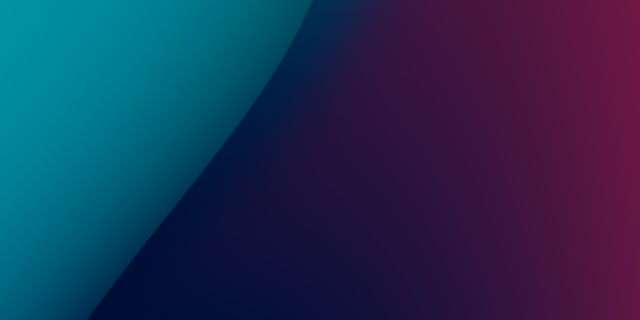
Reproduce this background procedurally as a WebGL 1 fragment shader.

```glsl
precision highp float;

uniform vec2 u_resolution;

const vec3 NAVY = vec3(0.0, 0.06, 0.225);
const vec3 WINE = vec3(0.40, 0.09, 0.26);
const vec3 TEAL = vec3(0.0, 0.61, 0.69);
const vec3 TEAL_SHADE_LOW = vec3(0.0, 0.16, 0.30);
const vec3 TEAL_SHADE_HIGH = vec3(0.0, 0.29, 0.36);
const vec3 SHADOW_LOW = vec3(0.0, 0.055, 0.21);
const vec3 SHADOW_HIGH = vec3(0.0, 0.185, 0.33);

// Horizontal position of the curved panel border at a height
float borderX(float y) {
    return 0.273 + 0.704 * y + 0.29 * y * y * (1.0 - y);
}

// Teal panel, darkening towards its border
vec3 panelColor(float depth, float y) {
    vec3 shade = mix(TEAL_SHADE_LOW, TEAL_SHADE_HIGH, y);
    return mix(TEAL, shade, exp(-2.2 * max(depth, 0.0)));
}

// Navy to wine gradient, warmer to the right and the top
vec3 backdropColor(vec2 p) {
    float reach = max(p.x - 0.5, 0.0);
    float lift = p.y * (0.36 - 0.30 * (p.x - 1.3));
    return mix(NAVY, WINE, 0.42 * reach * reach + lift);
}

// Soft blue band beside the panel
vec3 addBorderShadow(vec3 color, float gap, float y) {
    vec3 shadow = mix(SHADOW_LOW, SHADOW_HIGH, y * y);
    float falloff = max(gap, 0.0) / 0.2;
    return mix(color, shadow, exp(-falloff * falloff));
}

void main() {
    // Height spans 0 to 1, width spans 0 to 2
    vec2 p = gl_FragCoord.xy / u_resolution * vec2(2.0, 1.0);
    float gap = p.x - borderX(p.y);
    float softness = 1.2 / u_resolution.y;

    vec3 backdrop = addBorderShadow(backdropColor(p), gap, p.y);
    vec3 panel = panelColor(-gap, p.y);
    float cover = smoothstep(-softness, softness, gap);

    gl_FragColor = vec4(mix(panel, backdrop, cover), 1.0);
}
```
